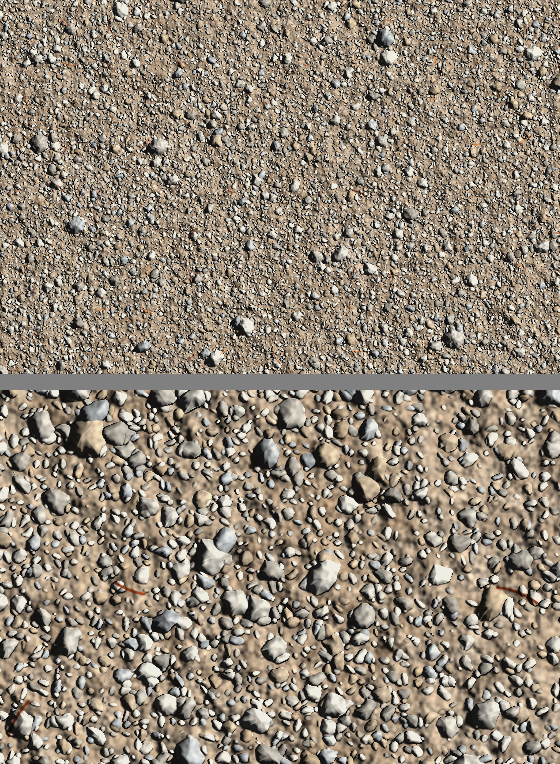
Top, the full canvas; bottom, a detail of the centre.
Give the GLSL for this texture, as a Shadertoy shader.

```glsl
#define SUN vec3(0.70, 0.36, 0.66)
#define COARSEST 17.0
#define LAYERS 4
#define LAYER_RATIO 1.8
#define COVER 0.15
#define COVER_STEP 0.25
#define RELIEF 0.27
#define STONE_HEIGHT 0.82
#define AMBIENT vec3(0.135, 0.135, 0.145)
#define NEEDLE_SHARE 0.35

struct Ground { float height; float stone; vec3 rnd; };

vec3 hash3(vec2 p) {
    vec3 q = fract(p.xyx * vec3(0.1031, 0.1030, 0.0973));
    q += dot(q, q.yxz + 33.33);
    return fract((q.xxy + q.yzz) * q.zyx);
}

mat2 rotation(float a) {
    return mat2(cos(a), -sin(a), sin(a), cos(a));
}

float slopeAt(vec2 cell, vec2 offset) {
    return dot(hash3(cell).xy * 2.0 - 1.0, offset);
}

float gradientNoise(vec2 p) {
    vec2 i = floor(p), f = p - i, e = vec2(1, 0);
    vec2 u = f * f * f * (f * (f * 6.0 - 15.0) + 10.0);
    float low = mix(slopeAt(i, f), slopeAt(i + e, f - e), u.x);
    float high = mix(slopeAt(i + e.yx, f - e.yx), slopeAt(i + 1.0, f - 1.0), u.x);
    return 1.4 * mix(low, high, u.y);
}

// One layer of scattered, angular pebbles; keeps the highest one
void addStones(vec2 p, float scale, float cover, float seed, inout float top, inout vec3 rnd) {
    vec2 g = p * scale, home = floor(g);
    for (int j = -1; j <= 1; j++)
    for (int i = -1; i <= 1; i++) {
        vec2 cell = home + vec2(i, j);
        vec3 place = hash3(cell + seed);
        if (place.z > cover) continue;
        vec3 shape = hash3(cell + seed + 91.0);
        vec2 d = rotation(6.283 * shape.x) * (g - cell - 0.15 - 0.7 * place.xy);
        float radius = mix(0.29, 0.54, shape.y * shape.y);
        radius *= smoothstep(cover, cover - 0.08, place.z);
        d.y *= mix(1.0, 1.6, shape.z);
        vec2 a = abs(d);
        float faceted = max(a.x + 0.35 * a.y, a.y + 0.3 * a.x);
        float e = mix(length(d), faceted, 0.8) / max(radius, 0.001);
        if (e > 1.0) continue;
        float dome = STONE_HEIGHT * radius * (1.0 - e * e * e);
        dome += 0.7 * dot(place.xy - 0.5, d) - 0.25 * abs(d.x + 0.4 * d.y);
        if (dome / scale > top) {
            top = dome / scale;
            rnd = shape;
        }
    }
}

Ground surface(vec2 p, float density) {
    // Crumbly soil
    float soil = 0.0;
    for (float f = 38.0; f < 200.0; f *= 2.2)
        soil += RELIEF / f * gradientNoise(p * f + f);

    // Pebbles, bent a little so that no outline is regular
    vec2 bent = p + 0.005 * vec2(gradientNoise(p * 60.0), gradientNoise(p * 60.0 + 50.0));
    float top = -1.0, scale = COARSEST;
    vec3 rnd = vec3(0.5);
    for (int k = 0; k < LAYERS; k++) {
        float cover = (COVER + COVER_STEP * float(k)) * density;
        addStones(bent, scale, cover, 37.0 * float(k), top, rnd);
        scale *= LAYER_RATIO;
    }
    top += 0.45 * soil;
    float swell = 0.4 * RELIEF / 12.0 * gradientNoise(p * 12.0);
    return Ground(swell + max(soil, top), smoothstep(0.0, 0.0012, top - soil), rnd);
}

float sunlight(vec2 p, float height, float density, vec3 sun) {
    float blocked = 0.0, t = 0.002;
    for (int i = 0; i < 9; i++) {
        float rise = surface(p + sun.xy * t, density).height - height - sun.z * t;
        blocked = max(blocked, smoothstep(0.0, 0.0038, rise));
        t *= 1.4;
    }
    return 1.0 - blocked;
}

vec3 stoneColor(vec3 rnd) {
    vec3 color = mix(vec3(0.52, 0.50, 0.46), vec3(0.80, 0.79, 0.74), fract(rnd.x * 7.0));
    color = mix(color, vec3(0.55, 0.58, 0.60), 0.6 * step(0.8, fract(rnd.z * 5.0)));
    return mix(color, vec3(0.60, 0.51, 0.39), 0.7 * step(0.85, fract(rnd.y * 9.0)));
}

// Sparse dry needles: colour in rgb, coverage in a
vec4 needle(vec2 p, float blur) {
    vec2 g = p * 9.0, cell = floor(g);
    vec3 rnd = hash3(cell + 300.0);
    vec2 d = rotation(6.283 * rnd.x) * (g - cell - 0.35 - 0.3 * rnd.yz);
    d.y += 0.8 * d.x * d.x;
    float reach = max(abs(d.x) - mix(0.06, 0.17, rnd.y), 0.0);
    float edge = length(vec2(reach, d.y)) / 9.0 - 0.0012;
    float shown = step(hash3(cell + 400.0).x, NEEDLE_SHARE);
    vec3 color = mix(vec3(0.42, 0.16, 0.07), vec3(0.80, 0.45, 0.16), rnd.z);
    return vec4(color, shown * smoothstep(blur, -blur, edge));
}

void mainImage(out vec4 fragColor, in vec2 fragCoord) {
    vec2 p = fragCoord / iResolution.y;
    vec3 sun = normalize(SUN);
    float density = 1.05 + 0.4 * gradientNoise(p * 2.5 + 7.0) + 0.3 * gradientNoise(p * 6.0);

    // Relief and its normal
    Ground here = surface(p, density);
    vec2 e = vec2(0.0014, 0.0);
    float dx = surface(p + e, density).height - here.height;
    float dy = surface(p + e.yx, density).height - here.height;
    vec3 normal = normalize(vec3(-dx, -dy, e.x));

    // Materials
    float grain = gradientNoise(p * 190.0) + 0.6 * gradientNoise(p * 85.0);
    float patches = 0.5 + 0.4 * gradientNoise(p * 7.0) + 0.7 * gradientNoise(p * 45.0);
    vec3 soil = mix(vec3(0.53, 0.45, 0.36), vec3(0.64, 0.58, 0.50), clamp(patches, 0.0, 1.0));
    vec3 albedo = mix(soil, stoneColor(here.rnd), here.stone) * (1.0 + 0.22 * grain);
    vec4 straw = needle(p, 0.8 / iResolution.y);
    albedo = mix(albedo, straw.rgb, straw.a);

    // Low sun with deep shadows
    float facing = pow(max(dot(normal, sun), 0.0) / sun.z, 0.65);
    float lit = facing * sunlight(p, here.height, density, sun);
    fragColor = vec4(min(albedo * (AMBIENT + lit), vec3(0.94, 0.93, 0.89)), 1.0);
}
```
